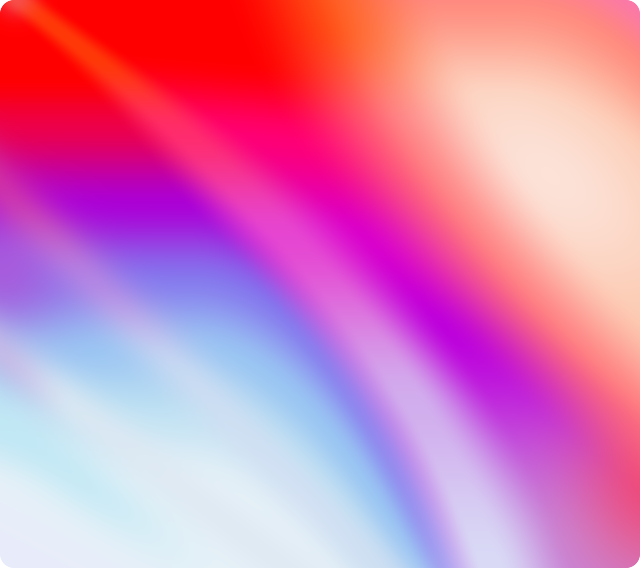
This background is drawn by a Shadertoy shader. Its source:

```glsl
// Soft curved ribbons of red, magenta, violet and pale blue beside a peach glow, on a rounded card.

float glow(float offset, float width) {
    return exp(-offset * offset / (width * width));
}

// Blends towards a colour while s passes from a to b.
vec3 blend(vec3 base, vec3 tint, float a, float b, float s) {
    return mix(base, tint, smoothstep(a, b, s));
}

// Lower left: red through violet to icy white, crossed by faint streaks.
vec3 iceField(float x, float t) {
    float bend = max(x - 0.3, 0.0);
    float s = t - 3.2 * bend * bend;
    vec3 col = vec3(1.0, 0.0, 0.0);
    col = blend(col, vec3(0.93, 0.0, 0.28), 0.13, 0.23, s);
    col = blend(col, vec3(0.67, 0.0, 0.84), 0.21, 0.37, s);
    col = blend(col, vec3(0.52, 0.46, 0.93), 0.35, 0.5, s);
    col = blend(col, vec3(0.6, 0.77, 0.95), 0.47, 0.62, s);
    col = blend(col, vec3(0.74, 0.88, 0.95), 0.6, 0.74, s);
    col = blend(col, vec3(0.9, 0.945, 0.97), 0.7, 0.86, s);

    // Violet haze at the left edge
    col = mix(col, vec3(0.68, 0.34, 0.85), 0.8 * glow(length(vec2(x, t - 0.48)), 0.1));

    // Rosy streak that pales as it descends
    vec3 rose = mix(vec3(0.85, 0.25, 0.62), vec3(0.76, 0.54, 0.88), smoothstep(0.32, 0.5, t));
    rose = blend(rose, vec3(0.83, 0.87, 0.95), 0.48, 0.66, t);
    col = mix(col, rose, 0.7 * glow(t - 0.33 - 1.13 * x, 0.065));

    // Pale lavender streak, then a cyan one below it
    vec3 lavender = mix(vec3(0.8, 0.73, 0.9), vec3(0.87, 0.91, 0.95), smoothstep(0.0, 0.12, x));
    col = mix(col, lavender, 0.8 * glow(t - 0.62 - 0.85 * x, 0.055));
    float cyan = glow(t - 0.75 - 0.75 * x, 0.06) * (1.0 - smoothstep(0.1, 0.35, x));
    col = mix(col, vec3(0.75, 0.91, 0.96), 0.8 * cyan);
    return blend(col, vec3(0.91, 0.925, 0.98), 0.8, 0.97, t - 0.6 * x);
}

// Bright diagonal ribbon: orange, pink, orchid, lilac.
vec3 ribbon(float t) {
    vec3 col = vec3(1.0, 0.22, 0.03);
    col = blend(col, vec3(1.0, 0.17, 0.42), 0.1, 0.24, t);
    col = blend(col, vec3(0.9, 0.27, 0.82), 0.22, 0.42, t);
    col = blend(col, vec3(0.82, 0.68, 0.93), 0.4, 0.72, t);
    return blend(col, vec3(0.85, 0.85, 0.96), 0.7, 1.0, t);
}

// Upper right: deep magenta arc opening into coral and peach.
vec3 warmField(float x, float t, float d) {
    float s = t - 0.1 * d;
    vec3 col = vec3(1.0, 0.0, 0.0);
    col = blend(col, vec3(1.0, 0.0, 0.45), 0.08, 0.24, s);
    col = blend(col, vec3(0.85, 0.0, 0.8), 0.21, 0.42, s);
    col = blend(col, vec3(0.74, 0.0, 0.86), 0.4, 0.58, s);
    col = blend(col, vec3(0.77, 0.55, 0.88), 0.55, 0.95, s);

    // Rose glow low on the right edge
    col = mix(col, vec3(0.96, 0.27, 0.42), 0.9 * glow(length(vec2(x - 1.03, 0.7 * (t - 0.84))), 0.13));

    // Coral rim, orange near the top
    float g = x - (0.51 + 0.3 * t + 0.5 * t * t);
    vec3 coral = mix(vec3(1.0, 0.36, 0.1), vec3(1.0, 0.45, 0.48), smoothstep(0.04, 0.22, t));
    col = blend(col, coral, -0.16, 0.04, g);

    // Peach body with a pale core, fading to pink in the top corner
    float corner = max(x - 0.8, 0.0);
    float h = t - 2.5 * corner * corner;
    vec2 c = mat2(0.77, -0.64, 0.64, 0.77) * vec2(x - 0.86, 0.89 * (t - 0.31));
    vec3 peach = mix(vec3(0.99, 0.77, 0.66), vec3(0.99, 0.885, 0.845), glow(length(c * vec2(0.55, 1.0)), 0.13));
    vec3 pink = mix(vec3(1.0, 0.53, 0.48), vec3(0.98, 0.47, 0.67), 1.0 - smoothstep(-0.1, 0.02, h));
    peach = blend(pink, peach, -0.03, 0.18, h);
    return blend(col, peach, -0.03, 0.18, g);
}

void mainImage(out vec4 fragColor, in vec2 fragCoord) {
    vec2 uv = fragCoord / iResolution.xy;
    float x = uv.x;
    float t = 1.0 - uv.y;

    // Horizontal distance from the ribbon's curved centre line
    float d = x - (0.03 + 1.2 * t - 0.46 * t * t);
    float w = mix(0.03, 0.08, smoothstep(0.0, 0.42, t));
    vec3 col = iceField(x, t);
    col = blend(col, ribbon(t), -1.5 * w, -0.2 * w, d);
    col = blend(col, warmField(x, t, d), 0.1 * w, 1.6 * w, d);

    // Pink glint in the top left corner
    col = mix(col, vec3(0.95, 0.35, 0.45), 0.6 * glow(length(vec2(x - 0.025, t)), 0.03));

    // Rounded card on white
    vec2 halfSize = vec2(0.5, 0.5 * iResolution.y / iResolution.x);
    vec2 q = abs(fragCoord / iResolution.x - halfSize) - halfSize + 0.022;
    float edge = length(max(q, 0.0)) - 0.022;
    float pixel = 1.0 / iResolution.x;
    col = blend(col, vec3(1.0), -0.5 * pixel, 0.5 * pixel, edge);
    fragColor = vec4(col, 1.0);
}
```
